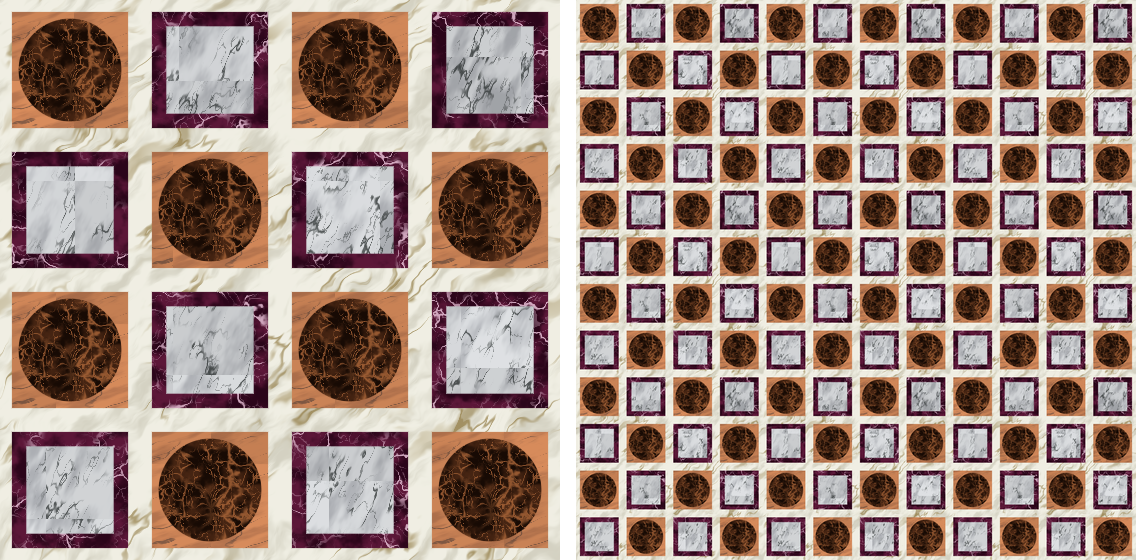
Left: one tile. Right: repeated 3 by 3.
Write a Shadertoy shader that draws this pattern.

```glsl
const float CELLS = 4.0;        // tiles across and down
const float TILE_HALF = 0.415;  // sizes in cell units
const float INLAY_HALF = 0.312;
const float DISC_RADIUS = 0.367;
const vec2 WIDE = vec2(64.0);   // noise period inside a tile

const vec3 CREAM = vec3(0.94, 0.935, 0.89);
const vec3 CREAM_SHADE = vec3(0.83, 0.82, 0.76);
const vec3 GOLD = vec3(0.60, 0.52, 0.32);
const vec3 ORANGE = vec3(0.85, 0.55, 0.36);
const vec3 ORANGE_SHADE = vec3(0.72, 0.46, 0.31);
const vec3 ORANGE_VEIN = vec3(0.43, 0.31, 0.25);
const vec3 BROWN = vec3(0.09, 0.04, 0.015);
const vec3 BROWN_LIGHT = vec3(0.27, 0.14, 0.07);
const vec3 RUST = vec3(0.64, 0.38, 0.21);
const vec3 PLUM = vec3(0.17, 0.02, 0.10);
const vec3 PLUM_LIGHT = vec3(0.36, 0.09, 0.22);
const vec3 PINK = vec3(0.88, 0.72, 0.81);
const vec3 WHITE = vec3(0.87, 0.88, 0.89);
const vec3 WHITE_SHADE = vec3(0.69, 0.70, 0.72);
const vec3 SLATE = vec3(0.23, 0.25, 0.25);

float hash(vec2 p) {
    return fract(sin(dot(p, vec2(127.1, 311.7))) * 43758.5453);
}

// Value noise that wraps after a whole number of lattice steps
float noise(vec2 p, vec2 period) {
    vec2 i = floor(p), f = fract(p);
    f = f * f * (3.0 - 2.0 * f);
    vec2 a = mod(i, period), b = mod(i + 1.0, period);
    return mix(mix(hash(a), hash(vec2(b.x, a.y)), f.x),
               mix(hash(vec2(a.x, b.y)), hash(b), f.x), f.y);
}

float fbm(vec2 p, vec2 period) {
    float sum = 0.0, amp = 0.533;
    for (int i = 0; i < 4; i++) {
        sum += amp * noise(p, period);
        p *= 2.0;
        period *= 2.0;
        amp *= 0.5;
    }
    return sum;
}

vec2 warp(vec2 p, float scale) {
    return vec2(fbm(p * scale, WIDE), fbm(p * scale + 31.0, WIDE)) - 0.5;
}

// Thin line where a noise field crosses its middle
float vein(float n, float width) {
    return 1.0 - smoothstep(0.0, width, abs(n - 0.5));
}

// Gap between the two nearest scattered points: zero on cell borders
float crackle(vec2 p) {
    vec2 cell = floor(p);
    float near = 9.0, next = 9.0;
    for (int y = -1; y <= 1; y++)
    for (int x = -1; x <= 1; x++) {
        vec2 c = cell + vec2(x, y);
        float d = length(c + vec2(hash(c), hash(c + 57.0)) - p);
        next = min(next, max(near, d));
        near = min(near, d);
    }
    return next - near;
}

// Background stone, wrapping over the whole canvas
vec3 creamMarble(vec2 uv) {
    vec2 period = vec2(18.0, 5.0);
    vec2 q = period * vec2(uv.x - uv.y, uv.x + uv.y);
    q.x += 1.6 * (fbm(uv * 12.0, vec2(12.0)) - 0.5);
    float patches = noise(uv * 16.0 + 0.5, vec2(16.0));
    vec3 col = mix(CREAM, CREAM_SHADE, smoothstep(0.42, 0.8, fbm(q * 2.0, period * 2.0)));
    float line = vein(fbm(q, period), 0.045) * smoothstep(0.35, 0.85, patches);
    float blot = smoothstep(0.62, 0.8, fbm(q + 7.0, period)) * patches;
    return mix(col, GOLD, min(0.75 * line + 0.7 * blot, 0.85));
}

vec3 orangeMarble(vec2 p, float shade) {
    vec2 q = vec2(3.0 * p.x, 11.0 * (p.y - 0.3 * p.x)) + 20.0;
    vec3 col = mix(ORANGE, ORANGE_SHADE, smoothstep(0.4, 0.75, fbm(q * 1.5, WIDE)));
    float line = vein(fbm(q, WIDE), 0.03) * smoothstep(0.4, 0.8, noise(p * 7.0 + 20.0, WIDE));
    return mix(col, ORANGE_VEIN, 0.75 * line) * (1.0 - 0.1 * shade);
}

vec3 brownMarble(vec2 p) {
    vec2 w = p + 0.13 * warp(p + 3.0, 9.0);
    float web = 0.0, scale = 6.0;
    for (int i = 0; i < 3; i++) {
        float mask = smoothstep(0.2, 0.75, noise(p * scale + 25.0, WIDE));
        web = max(web, (1.0 - smoothstep(0.0, 0.17, crackle(w * scale + 40.0))) * mask);
        scale *= 1.9;
    }
    return mix(mix(BROWN, BROWN_LIGHT, smoothstep(0.35, 0.7, fbm(p * 9.0 + 12.0, WIDE))), RUST, 0.9 * web);
}

vec3 plumMarble(vec2 p) {
    vec2 w = p + 0.22 * warp(p, 8.0);
    float mask = smoothstep(0.25, 0.75, noise(p * 8.0, WIDE));
    float bold = (1.0 - smoothstep(0.02, 0.1, crackle(w * 5.0))) * mask;
    float fine = (1.0 - smoothstep(0.0, 0.12, crackle(w * 11.0))) * mask;
    vec3 col = mix(PLUM, PLUM_LIGHT, smoothstep(0.3, 0.7, fbm(p * 9.0, WIDE)));
    return mix(col, PINK, max(0.9 * bold, 0.35 * fine));
}

vec3 whiteMarble(vec2 p, float shade) {
    vec2 q = vec2(9.0 * (p.x - 0.45 * p.y), 3.0 * (p.y + 0.45 * p.x));
    vec3 col = mix(WHITE, WHITE_SHADE, smoothstep(0.38, 0.8, fbm(q, WIDE)));
    float mask = smoothstep(0.3, 0.8, noise(p * 9.0 + 5.0, WIDE));
    float line = max(vein(fbm(q + 11.0, WIDE), 0.035), 0.6 * vein(fbm(q * 1.7, WIDE), 0.03));
    return mix(col, SLATE, 0.85 * line * mask) * (1.0 - 0.1 * shade);
}

float box(vec2 p, float halfSize) {
    return max(abs(p.x), abs(p.y)) - halfSize;
}

void mainImage(out vec4 fragColor, in vec2 fragCoord) {
    vec2 uv = fragCoord / iResolution.xy;
    vec2 id = floor(uv * CELLS), p = fract(uv * CELLS) - 0.5;
    float aa = 0.7 * CELLS / iResolution.y;

    // Each slab is pieced from up to four slightly different cuts
    vec2 cut = 0.55 * (vec2(hash(id + 3.0), hash(id + 9.0)) - 0.5);
    vec2 part = step(cut, p);
    float shade = hash(part + id * 5.0);
    vec2 slab = p + id * 5.3 + part * 1.7 + 4.0;

    vec3 tile;
    if (mod(id.x + id.y, 2.0) < 0.5)
        tile = mix(whiteMarble(slab, shade), plumMarble(p + id * 2.3 + 2.0),
                   smoothstep(-aa, aa, box(p, INLAY_HALF)));
    else
        tile = mix(brownMarble(p), orangeMarble(p + part * 1.3, shade),
                   smoothstep(-aa, aa, length(p) - DISC_RADIUS));

    vec3 col = mix(tile, creamMarble(uv), smoothstep(-aa, aa, box(p, TILE_HALF)));
    fragColor = vec4(col, 1.0);
}
```
